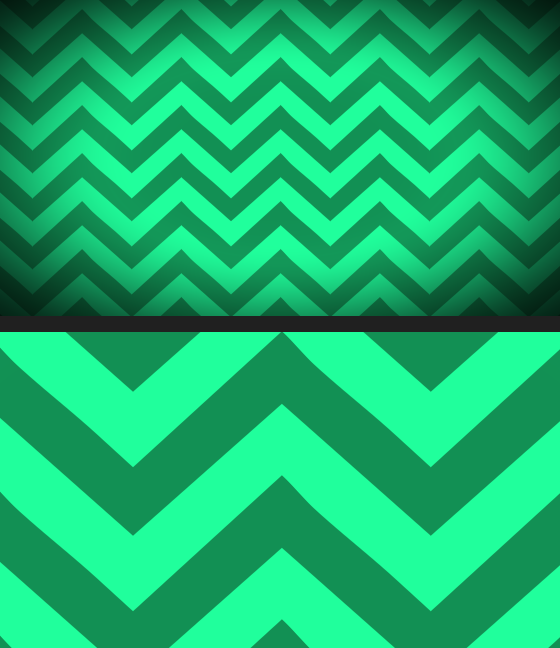
Top: the whole. Bottom: its middle third, enlarged.
Give the GLSL for this pattern, as a Shadertoy shader.

```glsl
// Green chevron stripes under a soft elliptical vignette

// Coverage of the dark zigzag stripe; p is in units of canvas height
float darkStripe(vec2 p, float pixel) {
    const vec2 period = vec2(0.3141, 0.1519);
    float dx = mod(p.x + 0.5 * period.x, period.x) - 0.5 * period.x;
    float fromPeak = abs(dx);

    // Upper edge is slightly steeper and sags just right of each peak
    float sag = 0.004 * smoothstep(0.0, 0.035, dx) * (1.0 - smoothstep(0.035, 0.12, dx));
    float top = 0.027 * fromPeak + sag;
    float bottom = 0.0765;

    // Depth below the crest line, repeated around the stripe centre
    float depth = 0.0155 - 0.886 * fromPeak - p.y;
    float offset = depth - 0.5 * (top + bottom);
    float centred = mod(offset + 0.5 * period.y, period.y) - 0.5 * period.y;
    float dist = abs(centred) - 0.5 * (bottom - top);
    return 1.0 - smoothstep(-pixel, pixel, dist);
}

// Brightness falling from 1 at the inner radius to a dim corner level
float vignette(float radius, float inner, float outer) {
    return mix(1.0, 0.12, smoothstep(inner, outer, radius));
}

void mainImage(out vec4 fragColor, in vec2 fragCoord) {
    vec2 p = (fragCoord - 0.5 * iResolution.xy) / iResolution.y;
    float radius = length(2.0 * fragCoord / iResolution.xy - 1.0);

    // Dark stripes lighten faintly in a ring before fading
    float ring = (radius - 0.68) / 0.16;
    vec3 dark = vec3(0.07, 0.565, 0.33) * vignette(radius, 0.6, 1.55);
    dark *= 1.0 + 0.06 * exp(-ring * ring);
    vec3 bright = vec3(0.125, 1.0, 0.61) * vignette(radius, 0.55, 1.5);

    float stripe = darkStripe(p - vec2(0.002, 0.0), 0.9 / iResolution.y);
    fragColor = vec4(mix(bright, dark, stripe), 1.0);
}
```
